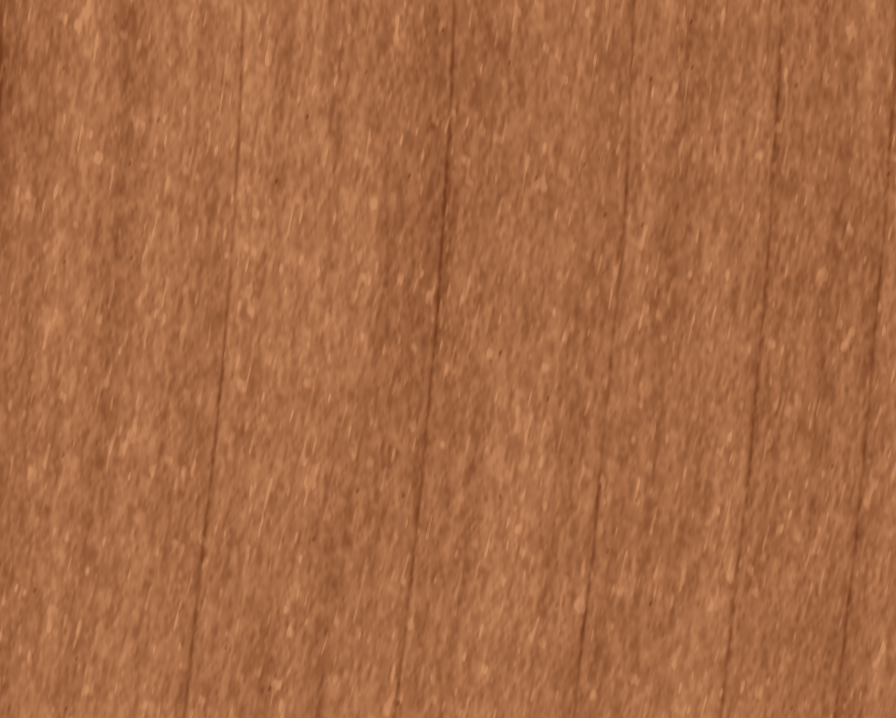
Give the GLSL for this texture, as a Shadertoy shader.

```glsl
// Reddish brown planed wood with near-vertical grain and thin dark growth lines.
// A bent coordinate follows the grain; stretched noise gives bands, streaks and
// slanted fibre flecks, and a loop adds rings that crowd together to the right.

const vec3 DARK_WOOD = vec3(0.55, 0.33, 0.20);
const vec3 LIGHT_WOOD = vec3(0.73, 0.49, 0.33);

float hash(vec2 p) {
    return fract(sin(dot(p, vec2(127.1, 311.7))) * 43758.5453);
}

// Smooth value noise, centred on zero
float noise(vec2 p) {
    vec2 cell = floor(p);
    vec2 f = fract(p);
    f = f * f * (3.0 - 2.0 * f);
    float low = mix(hash(cell), hash(cell + vec2(1.0, 0.0)), f.x);
    float high = mix(hash(cell + vec2(0.0, 1.0)), hash(cell + vec2(1.0, 1.0)), f.x);
    return mix(low, high, f.y) - 0.5;
}

// Position across the grain: straight at the top, leaning left lower down
float acrossGrain(vec2 p) {
    float depth = clamp(1.0 - p.y, 0.0, 1.0);
    return p.x + 0.085 * pow(depth, 1.5) + 0.004 * noise(p * vec2(3.0, 4.0));
}

// Wide colour bands and narrow streaks that run along the grain
float streaks(float across, float y) {
    float bands = 0.34 * noise(vec2(across * 6.0, y * 1.1 + 3.0));
    bands += 0.34 * noise(vec2(across * 23.0 + 9.0, y * 1.6));
    bands += 0.36 * noise(vec2(across * 67.0 + 31.0, y * 3.2));
    return bands;
}

// Short fibres, tilted a little further than the grain
float fibres(float across, vec2 p, float slant) {
    float side = across - slant * p.y + 0.003 * noise(p * 27.0);
    float rise = p.y + 0.6 * p.x;
    float soft = 0.62 * noise(vec2(side * 175.0, rise * 43.0));
    float fine = 0.48 * noise(vec2(side * 263.0 + 17.0, rise * 97.0));
    float glint = noise(vec2(side * 149.0 + 53.0, rise * 36.0));
    return soft + fine + 0.55 * smoothstep(0.26, 0.46, glint);
}

// Darkness of the growth lines, each with a sharp core and a faint halo
float growthLines(float across, float y) {
    float dark = 0.0;
    for (int i = 0; i < 7; i++) {
        float k = float(i);
        float centre = 0.002 + 0.3605 * k - 0.0223 * k * k;
        float wobble = 0.003 * noise(vec2(k * 7.3, y * 9.0));
        float d = across - centre - wobble;
        float strength = 0.58 + 0.35 * noise(vec2(k * 5.7 + 2.0, y * 13.0));
        strength *= mix(0.75, 1.0, hash(vec2(k, 4.0)));
        float core = exp(-d * d / (2.0 * 0.0021 * 0.0021));
        float halo = exp(-abs(d) / 0.011);
        dark += strength * (core + 0.2 * halo);
    }
    return dark;
}

// Sparse dark pores, one possible speck per jittered cell
float pores(vec2 p, float cells) {
    vec2 q = p * cells;
    vec2 id = floor(q);
    vec2 jitter = vec2(hash(id + 11.0), hash(id + 37.0));
    vec2 d = (fract(q) - mix(vec2(0.2), vec2(0.8), jitter)) / cells;
    d.x -= 0.25 * d.y;
    float shape = length(d / vec2(0.0022, 0.0045));
    float present = step(0.88, hash(id + 71.0));
    return present * (1.0 - smoothstep(0.4, 1.3, shape));
}

// Slow change of light: dim at the left and right, dimmest at top left
float shading(vec2 p) {
    float middle = 0.09 * exp(-pow((p.x - 0.66) / 0.3, 2.0));
    float leftTop = 0.20 * exp(-p.x / 0.13) * smoothstep(0.1, 1.0, p.y);
    float right = 0.06 * smoothstep(1.0, 1.25, p.x);
    return middle - leftTop - right;
}

void mainImage(out vec4 fragColor, in vec2 fragCoord) {
    vec2 p = fragCoord / iResolution.y;
    float across = acrossGrain(p);

    // Tone: 0 is dark wood, 1 is light wood
    float tone = 0.52 + shading(p);
    tone += streaks(across, p.y);
    tone += fibres(across, p, 0.13);
    tone -= growthLines(across, p.y);
    tone -= 0.5 * pores(p, 15.0);

    // Keep extremes soft so the colours stay within the wood
    tone = clamp(tone, -0.55, 1.35);
    fragColor = vec4(mix(DARK_WOOD, LIGHT_WOOD, tone), 1.0);
}
```
